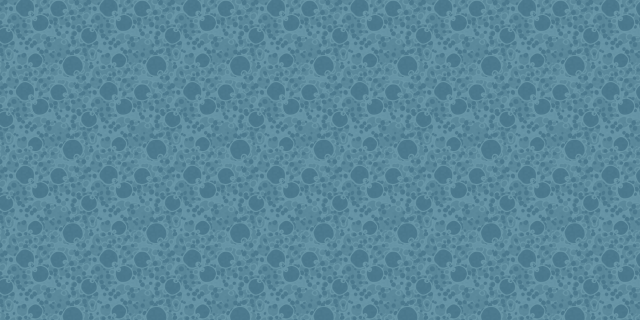
This pattern is drawn by a WebGL 2 fragment shader. Its source:

```glsl
#version 300 es
precision highp float;
// Tone-on-tone blue fabric: notched discs, pale blotches and small dots in a square repeat.

uniform vec2 u_resolution;
out vec4 fragColor;

const float REPEATS_DOWN = 3.825;              // tiles per canvas height
const vec2 TILE_ORIGIN = vec2(0.6667, 0.3333); // in canvas heights, from the top left
const float RIM_WIDTH = 0.013;                 // in tiles, as are all sizes below
const float EDGE_SOFTNESS = 0.009;
const float WOBBLE = 0.006;
const float BITE_SIZE = 0.32;                  // relative to the disc radius
const float GRAIN_CELLS = 48.0;
const float GRAIN_STRENGTH = 0.018;

const vec3 PALE_BLUE = vec3(0.400, 0.580, 0.650);
const vec3 MID_BLUE = vec3(0.355, 0.535, 0.607);
const vec3 DEEP_BLUE = vec3(0.295, 0.475, 0.555);
const vec3 RIM_BLUE = vec3(0.415, 0.595, 0.660);

// Large discs of one tile: centre x, y (downwards), radius, bite angle
const int DISC_COUNT = 6;
const vec4 DISCS[DISC_COUNT] = vec4[](
    vec4(0.32, 0.51, 0.118, 1.1),
    vec4(0.15, 0.83, 0.098, 0.3),
    vec4(0.75, 0.815, 0.106, 0.8),
    vec4(0.93, 0.00, 0.096, 3.9),
    vec4(0.87, 0.45, 0.082, 2.4),
    vec4(0.51, 0.15, 0.092, 5.2));

float hash(vec2 p) {
    return fract(sin(dot(p, vec2(127.1, 311.7))) * 43758.5453);
}

// Value noise that repeats with the tile
float tileNoise(vec2 p, float cells) {
    vec2 cell = floor(p * cells);
    vec2 f = fract(p * cells);
    f = f * f * (3.0 - 2.0 * f);
    vec2 a = mod(cell, cells);
    vec2 b = mod(cell + 1.0, cells);
    return mix(mix(hash(a), hash(vec2(b.x, a.y)), f.x),
               mix(hash(vec2(a.x, b.y)), hash(b), f.x), f.y);
}

// Distance to randomly placed dots that repeat with the tile
float scatter(vec2 p, float cells, vec2 radii, float density, float seed) {
    vec2 home = floor(p * cells);
    float d = 1.0;
    for (int y = -1; y <= 1; y++) {
        for (int x = -1; x <= 1; x++) {
            vec2 cell = home + vec2(x, y);
            vec2 id = mod(cell, cells) + seed;
            vec2 jitter = vec2(hash(id), hash(id + 17.3));
            vec2 centre = (cell + 0.1 + 0.8 * jitter) / cells;
            float radius = mix(radii.x, radii.y, hash(id + 41.9));
            float dotDistance = length(p - centre) - radius;
            if (hash(id + 73.1) < density) d = min(d, dotDistance);
        }
    }
    return d;
}

// Distance to the large discs, each with a round bite out of its edge
float notchedDiscs(vec2 p) {
    float d = 1.0;
    for (int i = 0; i < DISC_COUNT; i++) {
        vec4 disc = DISCS[i];
        vec2 q = fract(p - disc.xy + 0.5) - 0.5;
        vec2 bite = disc.z * 0.9 * vec2(cos(disc.w), sin(disc.w));
        float biteDistance = length(q - bite) - BITE_SIZE * disc.z;
        d = min(d, max(length(q) - disc.z, -biteDistance));
    }
    return d;
}

float coverage(float d, float soft) {
    return 1.0 - smoothstep(-soft, soft, d);
}

// Paints a shape with a thin light rim around it
vec3 paint(vec3 under, vec3 fill, float d, float soft) {
    vec3 rimmed = mix(under, RIM_BLUE, coverage(d - RIM_WIDTH, soft));
    return mix(rimmed, fill, coverage(d, soft));
}

void main() {
    vec2 canvas = gl_FragCoord.xy / u_resolution.y;
    vec2 p = (vec2(canvas.x, 1.0 - canvas.y) - TILE_ORIGIN) * REPEATS_DOWN;
    float soft = max(EDGE_SOFTNESS, 0.75 * REPEATS_DOWN / u_resolution.y);

    // Uneven, hand-cut outlines
    vec2 bend = vec2(tileNoise(p, 16.0), tileNoise(p + 0.37, 16.0)) - 0.5;
    vec2 q = p + 2.0 * WOBBLE * bend;

    // Blotches, then dots, then the large discs on top
    vec3 color = PALE_BLUE;
    color = paint(color, MID_BLUE, scatter(q, 6.0, vec2(0.060, 0.100), 0.80, 3.0), soft);
    color = paint(color, MID_BLUE, scatter(q, 11.0, vec2(0.020, 0.036), 0.55, 29.0), soft);
    color = mix(color, DEEP_BLUE, coverage(scatter(q, 14.0, vec2(0.014, 0.031), 0.62, 57.0), soft));
    color = paint(color, DEEP_BLUE, notchedDiscs(q), soft);

    // Fine cloth grain
    color += GRAIN_STRENGTH * (tileNoise(p, GRAIN_CELLS) - 0.5);
    fragColor = vec4(color, 1.0);
}
```
